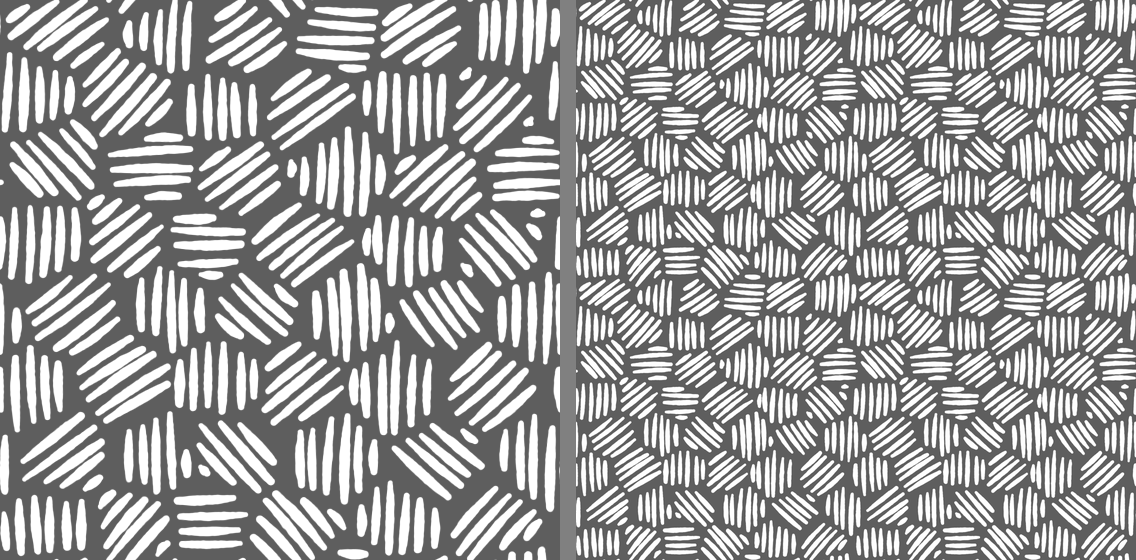
Left: one tile. Right: repeated 2 by 2.
This pattern is drawn by a Shadertoy shader. Its source:

```glsl
const vec2 GRID = vec2(6.0, 8.0);   // patches across and up, both even
const float SPACING = 0.0265;       // distance between strokes of a patch
const float MARGIN = 0.0102;        // stroke ends keep this far from the patch border

float hash(vec2 p) {
    return fract(sin(dot(p, vec2(127.1, 311.7))) * 43758.5453);
}

// Value noise that wraps after "period" lattice steps
float wrapNoise(vec2 uv, float period) {
    vec2 p = uv * period, i = floor(p), f = fract(p);
    f = f * f * (3.0 - 2.0 * f);
    vec2 a = mod(i, period), b = mod(i + 1.0, period);
    return mix(mix(hash(a), hash(vec2(b.x, a.y)), f.x),
               mix(hash(vec2(a.x, b.y)), hash(b), f.x), f.y);
}

// Jittered centre of a patch, odd rows shifted sideways
vec2 patchCentre(vec2 cell) {
    vec2 id = mod(cell, GRID);
    vec2 jitter = vec2(hash(id + 3.1), hash(id + 17.7)) - 0.5;
    float shift = mod(id.y, 2.0) * 0.3 - 0.15;
    return (cell + 0.5 + 0.4 * jitter + vec2(shift, 0.0)) / GRID;
}

vec2 nearestPatch(vec2 uv) {
    vec2 base = floor(uv * GRID), best = base;
    float bestDist = 9.0;
    for (int y = -1; y <= 1; y++)
    for (int x = -1; x <= 1; x++) {
        vec2 cell = base + vec2(x, y);
        float d = distance(uv, patchCentre(cell));
        if (d < bestDist) { bestDist = d; best = cell; }
    }
    return best;
}

// Range of the line start + t * dir that lies inside the patch, less the margin
vec2 clipToPatch(vec2 cell, vec2 centre, vec2 start, vec2 dir) {
    vec2 range = vec2(-1.0, 1.0);
    for (int y = -2; y <= 2; y++)
    for (int x = -2; x <= 2; x++) {
        if (x == 0 && y == 0) continue;
        vec2 toOther = patchCentre(cell + vec2(x, y)) - centre;
        float gap = length(toOther);
        vec2 normal = toOther / gap;
        float slope = dot(dir, normal);
        if (abs(slope) < 1e-4) slope = 1e-4;
        float t = (0.5 * gap - MARGIN - dot(start - centre, normal)) / slope;
        if (slope > 0.0) range.y = min(range.y, t);
        else range.x = max(range.x, t);
    }
    return range;
}

// Signed distance to one brush stroke, blunt at one end and thin at the other
float strokeDistance(vec2 uv, vec2 cell, vec2 centre, float angle, float index) {
    vec2 id = mod(cell, GRID);
    vec2 seed = id + vec2(index * 3.7, index * 1.3 + 29.0);
    vec2 across = vec2(-sin(angle), cos(angle));
    vec2 start = centre + across * SPACING * (index + 0.24 * (hash(seed) - 0.5));
    float tilted = angle + 0.09 * (hash(seed + 5.3) - 0.5);
    vec2 dir = vec2(cos(tilted), sin(tilted));

    vec2 range = clipToPatch(cell, centre, start, dir);
    range += vec2(0.012, -0.012) * pow(vec2(hash(seed + 7.9), hash(seed + 9.2)), vec2(2.0));
    float len = range.y - range.x;
    if (len < 0.012) return 1.0;

    vec2 q = vec2(dot(uv - start, dir), dot(uv - start, vec2(-dir.y, dir.x)));
    float t = clamp(q.x, range.x, range.y);
    float s = (t - range.x) / len;
    float bow = 0.005 * (hash(id + 41.0) - 0.5) * (4.0 * (s - 0.5) * (s - 0.5) - 0.5);
    if (hash(id + 53.0) < 0.4) s = 1.0 - s;
    float radius = mix(0.0076, 0.0096, hash(seed + 13.0))
                 * (0.5 + 0.5 * sin(3.1416 * (0.15 + 0.81 * s)));
    return length(q - vec2(t, bow)) - radius;
}

void mainImage(out vec4 fragColor, in vec2 fragCoord) {
    vec2 uv = fragCoord / iResolution.xy;
    vec2 cell = nearestPatch(uv), id = mod(cell, GRID);
    vec2 centre = patchCentre(cell);

    // Upright and slanted patches alternate like a chequerboard
    float slanted = mod(id.x + id.y, 2.0);
    float turn = step(0.5, hash(id + 61.0));
    float angle = 1.5708 * turn + slanted * 0.72 * (1.0 - 2.0 * turn * 0.0)
                + (hash(id + 71.0) - 0.5) * mix(0.1, 0.3, slanted);

    // Only the strokes next to the point matter
    float nearest = floor(dot(uv - centre, vec2(-sin(angle), cos(angle))) / SPACING + 0.5);
    float d = 1.0;
    for (int k = -1; k <= 1; k++)
        d = min(d, strokeDistance(uv, cell, centre, angle, nearest + float(k)));

    // Slightly uneven brush edge
    d += 0.0016 * (wrapNoise(uv, 70.0) - 0.5) + 0.0008 * (wrapNoise(uv, 190.0) - 0.5);

    float edge = 0.8 / iResolution.y;
    float ink = 1.0 - smoothstep(-edge, edge, d);
    fragColor = vec4(mix(vec3(0.37), vec3(1.0), ink), 1.0);
}
```
